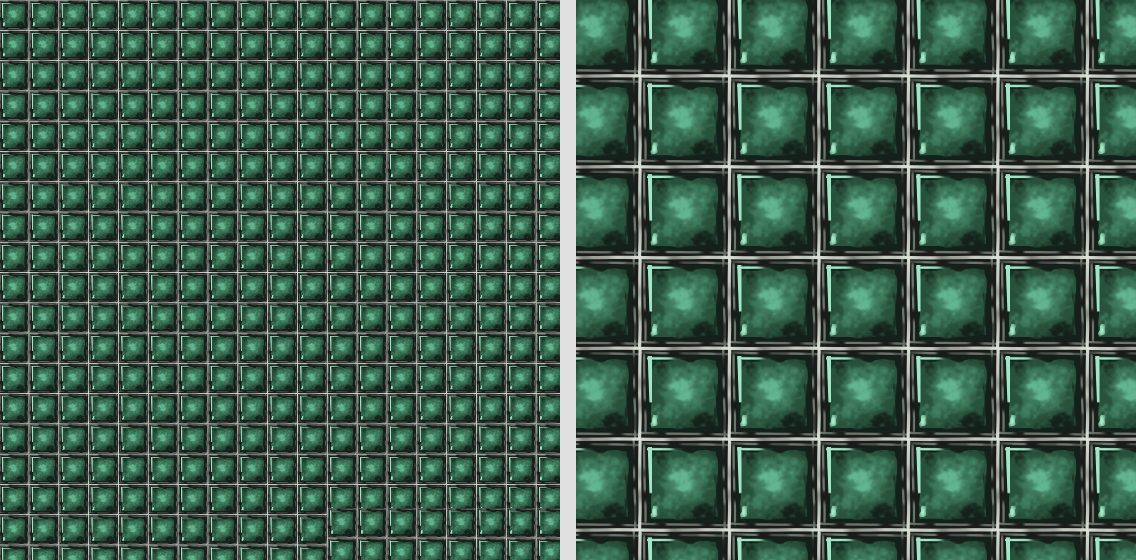
Left, the full canvas; right, a detail of the centre.
A WebGL 1 fragment shader for this pattern:

```glsl
precision highp float;

uniform vec2 u_resolution;

// Layout, in tiles; rows are counted from the top edge
const vec2 TILE_COUNT = vec2(18.77, 18.5);
const vec2 GRID_OFFSET = vec2(0.03, -0.004);
const vec2 SLIP_START = vec2(11.0, 16.77);
const float SLIP_AMOUNT = 0.23;

// Frame and glass sizes, as fractions of a tile
const float SEAM_WIDTH = 0.036;
const float RAIL_WIDTH = 0.026;
const float RAIL_BEFORE = -0.06;
const float RAIL_AFTER = 0.055;
const float RAIL_SLANT = 0.022;
const float GLASS_HALF = 0.42;
const float WOBBLE = 0.01;
const vec2 GLOW_CENTER = vec2(0.53, 0.43);

const vec3 FRAME_DARK = vec3(0.10, 0.105, 0.095);
const vec3 RAIL_GREY = vec3(0.42, 0.46, 0.42);
const vec3 SEAM_LIGHT = vec3(0.86, 0.89, 0.85);
const vec3 GLASS_DARK = vec3(0.08, 0.125, 0.10);
const vec3 GLASS_DEEP = vec3(0.155, 0.32, 0.23);
const vec3 GLASS_MID = vec3(0.24, 0.475, 0.36);
const vec3 GLASS_GLOW = vec3(0.385, 0.71, 0.565);
const vec3 GLINT = vec3(0.66, 0.94, 0.81);

float hash(vec2 p) {
  return fract(sin(dot(p, vec2(127.1, 311.7))) * 43758.5453);
}

float noise(vec2 p) {
  vec2 i = floor(p);
  vec2 f = fract(p);
  f = f * f * (3.0 - 2.0 * f);
  return mix(mix(hash(i), hash(i + vec2(1.0, 0.0)), f.x),
             mix(hash(i + vec2(0.0, 1.0)), hash(i + 1.0), f.x), f.y);
}

float fbm(vec2 p) {
  float sum = 0.0;
  float amplitude = 0.5;
  for (int i = 0; i < 4; i++) {
    sum += amplitude * noise(p);
    p = mat2(1.6, 1.2, -1.2, 1.6) * p + 7.3;
    amplitude *= 0.55;
  }
  return sum / 1.01;
}

float blob(vec2 p, vec2 center, float tightness) {
  vec2 d = p - center;
  return exp(-tightness * dot(d, d));
}

// Area-preserving coverage of a line, even when thinner than a pixel
float stroke(float x, float center, float width, float pixel) {
  float a = (x - center + 0.5 * width) / pixel + 0.5;
  float b = (x - center - 0.5 * width) / pixel + 0.5;
  return clamp(a, 0.0, 1.0) - clamp(b, 0.0, 1.0);
}

// Worn seam, brightest at crossings, with broken rails: x = rail, y = seam
vec2 seamLines(float across, float along, float pixel, float seed) {
  float x = across + WOBBLE * (noise(vec2(along * 4.0, seed)) - 0.5);
  float wear = noise(vec2(along * 8.0, seed + 4.0));
  float slant = RAIL_SLANT * (along - 0.5);
  float before = stroke(x, RAIL_BEFORE + slant, RAIL_WIDTH, pixel);
  float after = stroke(x, RAIL_AFTER + slant, RAIL_WIDTH, pixel);
  float middle = 4.0 * along * (1.0 - along);
  float seam = stroke(x, 0.0, SEAM_WIDTH, pixel) * (1.0 - 0.35 * middle * (0.4 + wear));
  return vec2(before * smoothstep(0.0, 0.6, wear) + after * smoothstep(0.9, 0.2, wear), seam);
}

vec3 frameColor(vec2 cell, float pixel) {
  vec2 across = fract(cell + 0.5) - 0.5;
  vec2 upright = seamLines(across.x, cell.y, pixel, 1.0);
  vec2 level = seamLines(across.y, cell.x, pixel, 17.0);
  vec2 cover = clamp(max(upright, level), 0.0, 1.0);
  return mix(mix(FRAME_DARK, RAIL_GREY, cover.x), SEAM_LIGHT, cover.y);
}

vec3 glassColor(vec2 cell, vec2 edge, float pixel) {
  // Central glow broken up by cloudy pigment and fine grain
  float cloud = fbm(cell * 5.0 + 3.0);
  float grain = noise(cell * 24.0 + 5.0);
  float tone = 0.85 * blob(cell, GLOW_CENTER, 8.0)
             + 0.4 * blob(cell, vec2(0.2, 0.74), 20.0)
             - 0.45 * blob(cell, vec2(0.66, 0.8), 14.0)
             + 0.95 * (cloud - 0.5) + 0.25 * (grain - 0.5);
  vec3 color = mix(GLASS_DARK, GLASS_DEEP, smoothstep(-0.22, 0.18, tone));
  color = mix(color, GLASS_MID, smoothstep(0.2, 0.6, tone));
  color = mix(color, GLASS_GLOW, smoothstep(0.58, 0.98, tone));

  // Torn dark rim, dragged along each side and heavier at the right and bottom
  vec2 drag = vec2(noise(vec2(cell.x * 36.0, cell.y * 7.0)),
                   noise(vec2(cell.x * 7.0, cell.y * 36.0)));
  vec2 heavy = 0.03 + 0.022 * step(0.5, cell);
  vec2 rim = smoothstep(heavy - 0.015, heavy + 0.02, edge + 0.09 * (drag - 0.5));
  color = mix(GLASS_DARK, color, rim.x * rim.y);

  // Tapering, broken glints on the left and top sides and in the lower left
  float inset = 0.5 - GLASS_HALF + 0.03;
  float left = stroke(cell.x, inset + 0.02 * cell.y, 0.05 - 0.035 * cell.y, pixel)
             * smoothstep(0.3, 0.6, noise(vec2(cell.y * 11.0, 2.0)) + 0.35 - 0.5 * cell.y);
  float top = stroke(cell.y, inset, 0.026, pixel)
            * smoothstep(0.75, 0.15, cell.x) * smoothstep(0.15, 0.7, drag.y);
  vec2 sparkOffset = (cell - vec2(0.16, 0.8)) * vec2(1.6, 0.8);
  float spark = smoothstep(0.4, 0.7, grain + blob(sparkOffset, vec2(0.0), 350.0) - 0.35);
  spark *= blob(sparkOffset, vec2(0.0), 200.0);
  float glint = max(max(left, top), spark) * step(0.0, min(edge.x, edge.y));
  return mix(color, GLINT, clamp(glint, 0.0, 0.95));
}

void main() {
  vec2 uv = gl_FragCoord.xy / u_resolution;
  vec2 grid = vec2(uv.x, 1.0 - uv.y) * TILE_COUNT + GRID_OFFSET;
  float pixel = TILE_COUNT.x / min(u_resolution.x, u_resolution.y);

  // The lower right block is slipped upward by part of a row
  vec2 slipped = step(SLIP_START, grid);
  grid.y += SLIP_AMOUNT * slipped.x * slipped.y;

  vec2 cell = fract(grid);
  vec2 edge = GLASS_HALF - abs(cell - 0.5);
  float glassMask = clamp(min(edge.x, edge.y) / pixel + 0.5, 0.0, 1.0);
  vec3 color = mix(frameColor(cell, pixel), glassColor(cell, edge, pixel), glassMask);
  gl_FragColor = vec4(color, 1.0);
}
```
